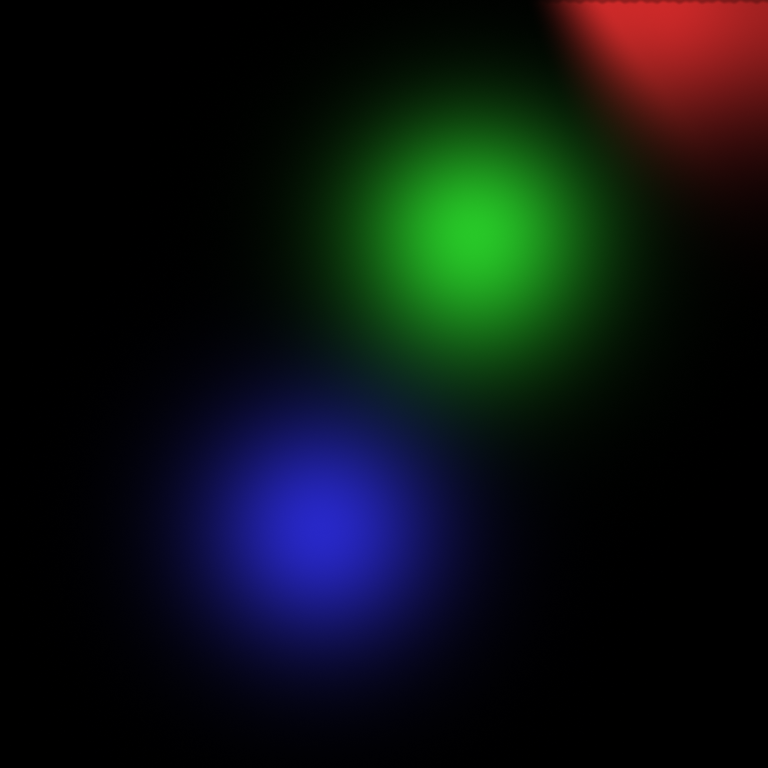
Reproduce this background procedurally as a WebGL 2 fragment shader.

```glsl
#version 300 es
precision highp float;
// Three soft coloured lights on black: a blue and a green Gaussian glow along
// a diagonal, and a red wedge of light falling from the upper right edge.
// The glows are added; layered sines fray the thin rim above the red wedge.

uniform vec2 u_resolution;
out vec4 fragColor;

// Gaussian falloff with separate radii below and above the centre
float glow(vec2 p, vec2 center, float below, float above) {
    vec2 d = p - center;
    d /= vec2(0.153, d.y < 0.0 ? below : above);
    return exp(-dot(d, d));
}

// Light entering at the top, bounded on the left by a slanted soft edge
float wedge(vec2 p) {
    float depth = 1.0 - p.y;
    float side = p.x - 0.735 - 0.5 * depth;
    float softness = 0.052 + 0.2 * depth;
    float left = smoothstep(-softness, softness, side);
    float fall = exp(-pow(depth / 0.172, 2.0));
    float right = 1.0 - 0.22 * smoothstep(0.86, 1.02, p.x);

    // Thin uneven rim at the very top
    float ripple = 0.0008 * (sin(p.x * 190.0) + sin(p.x * 437.0 + 1.3));
    float rim = mix(0.7, 1.0, smoothstep(0.0, 0.006, depth + ripple));
    return left * fall * right * rim;
}

void main() {
    vec2 p = gl_FragCoord.xy / u_resolution;

    vec3 color = vec3(0.0);
    color += vec3(0.155, 0.155, 0.78) * glow(p, vec2(0.417, 0.311), 0.152, 0.153);
    color += vec3(0.155, 0.78, 0.155) * glow(p, vec2(0.617, 0.695), 0.164, 0.145);
    color += vec3(0.80, 0.16, 0.16) * wedge(p);

    // Fine dither keeps the dark gradients free of bands
    float grain = fract(sin(dot(p, vec2(127.1, 311.7))) * 4375.5) - 0.5;
    fragColor = vec4(color + grain / 255.0, 1.0);
}
```
